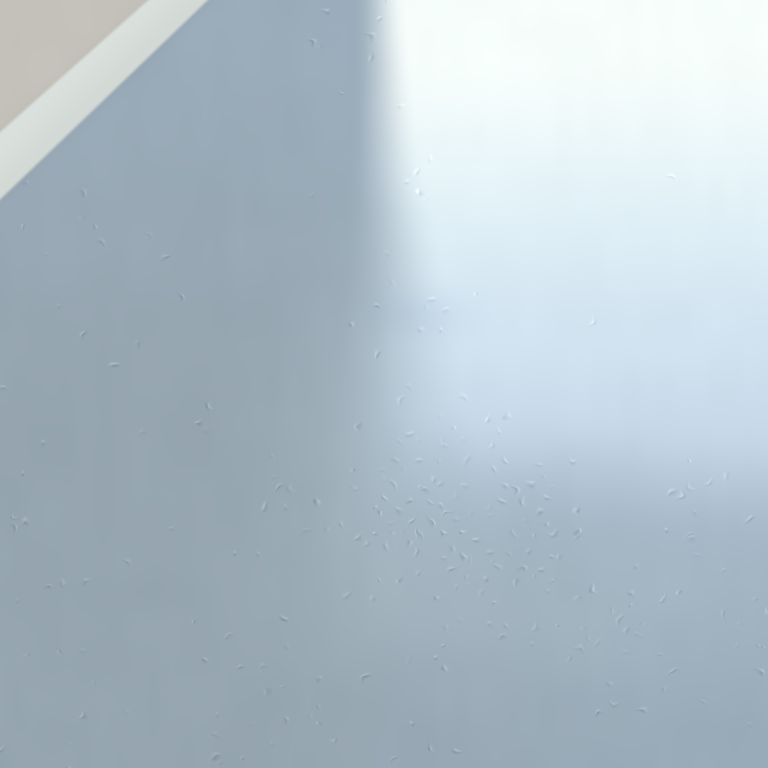
Give the GLSL for this texture, as a three.js fragment shader.

```glsl
// A blue-grey glossy wall with a soft window reflection at the upper right,
// a pale trim strip across the upper left corner and faint embossed flaws.
// Built from height gradients, smooth masks, value noise and hashed grid arcs.
#define WALL_COOL vec3(0.610, 0.678, 0.738)
#define WALL_GREY vec3(0.585, 0.645, 0.685)
#define TRIM_COLOR vec3(0.835, 0.860, 0.845)
#define CORNER_COLOR vec3(0.765, 0.757, 0.728)
#define GLOW_LEFT 0.495
#define GLOW_BOTTOM 0.42
#define FLAW_GRID 34.0
#define FLAW_LAYERS 3
#define FLAW_STRENGTH 0.10
#define GRAIN 0.008
#define EDGE 0.0045

varying vec2 vUv;

float hash(vec2 p) {
  vec3 q = fract(vec3(p.xyx) * 0.1031);
  q += dot(q, q.yzx + 33.33);
  return fract((q.x + q.y) * q.z);
}

float noise(vec2 p) {
  vec2 i = floor(p), f = fract(p);
  f = f * f * (3.0 - 2.0 * f);
  return mix(mix(hash(i), hash(i + vec2(1.0, 0.0)), f.x),
             mix(hash(i + vec2(0.0, 1.0)), hash(i + 1.0), f.x), f.y);
}

float blob(vec2 p, vec2 center, vec2 radius) {
  vec2 d = (p - center) / radius;
  return exp(-dot(d, d));
}

// Reflected light, from blue haze below to near white above
vec3 glowColor(float y) {
  vec3 c = mix(vec3(0.69, 0.76, 0.83), vec3(0.77, 0.84, 0.902), smoothstep(0.25, 0.45, y));
  c = mix(c, vec3(0.825, 0.893, 0.945), smoothstep(0.38, 0.60, y));
  c = mix(c, vec3(0.885, 0.945, 0.970), smoothstep(0.55, 0.76, y));
  return mix(c, vec3(0.965, 0.995, 0.987), smoothstep(0.70, 0.93, y));
}

// The left side is tight at the top and spreads out downwards
float glowMask(vec2 p) {
  float drop = 1.0 - p.y;
  float wobble = (noise(p * 6.0) - 0.5) * 0.03;
  float width = 0.034 + 0.05 * drop + 0.15 * drop * drop;
  float center = GLOW_LEFT + 0.045 * drop + wobble * drop;
  float side = smoothstep(center - width, center + width, p.x);
  float base = GLOW_BOTTOM - 0.10 * p.x + wobble;
  return side * smoothstep(base - 0.14, base + 0.12, p.y);
}

// Where the flaws gather
float flawDensity(vec2 p) {
  float patches = smoothstep(0.25, 0.75, noise(p * 11.0 + 4.0));
  float clear = smoothstep(0.48, 0.56, p.x) * smoothstep(0.42, 0.52, p.y);
  return 0.11 * patches * (1.0 - clear)
       + (0.3 + patches) * (0.50 * blob(p, vec2(0.75, 0.27), vec2(0.22, 0.09))
       + 0.50 * blob(p, vec2(0.58, 0.37), vec2(0.14, 0.07)))
       + 0.40 * blob(p, vec2(0.56, 0.59), vec2(0.05, 0.025))
       + 0.40 * blob(p, vec2(0.545, 0.745), vec2(0.02, 0.03));
}

// Short, ragged ridges, lit on one flank and shaded on the other
float flaws(vec2 p) {
  float relief = 0.0;
  vec2 warp = vec2(noise(p * 110.0), noise(p * 110.0 + 37.0)) - 0.5;
  for (int i = 0; i < FLAW_LAYERS; i++) {
    float layer = float(i);
    vec2 shift = layer * vec2(17.37, 9.61);
    vec2 g = p * FLAW_GRID + shift;
    vec2 id = floor(g) + layer * 71.0;
    vec2 jitter = vec2(hash(id + 3.1), hash(id + 8.7));
    vec2 d = fract(g) - mix(vec2(0.36), vec2(0.64), jitter) + 0.20 * warp;
    float angle = 6.2832 * hash(id + 15.3);
    float c = cos(angle), s = sin(angle);
    vec2 q = vec2(c * d.x + s * d.y, c * d.y - s * d.x);
    float size = mix(0.06, 0.20, hash(id + 21.9));
    float h = q.y - (hash(id + 29.2) - 0.3) * 4.0 * q.x * q.x;
    float along = exp(-q.x * q.x / (size * size));
    along *= 1.0 - smoothstep(0.25, 0.36, length(d));
    float light = exp(-pow((h - 0.04) / 0.06, 2.0));
    float shade = exp(-pow((h + 0.06) / 0.075, 2.0));
    float flip = c < 0.0 ? -1.0 : 1.0;
    vec2 cell = (floor(g) + 0.5 - shift) / FLAW_GRID;
    float present = step(hash(id + 40.6), flawDensity(cell));
    float strength = mix(0.2, 1.0, hash(id + 52.4));
    relief += present * along * strength * flip * (light - 0.75 * shade);
  }
  return relief;
}

void main() {
  vec2 p = vUv;

  // Wall: cooler towards the top and the right
  float cool = smoothstep(0.40, 1.0, p.y) * 0.8 + 0.7 * smoothstep(0.25, 0.9, p.x);
  vec3 color = mix(WALL_GREY, WALL_COOL, clamp(cool, 0.0, 1.0));
  color += vec3(0.05, 0.055, 0.055) * blob(p, vec2(0.52, 0.42), vec2(0.14, 0.22));
  color += vec3(0.04, 0.042, 0.04) * blob(p, vec2(0.80, 0.22), vec2(0.34, 0.11));

  // Window reflection and its smudge
  color = mix(color, glowColor(p.y), glowMask(p));
  color -= vec3(0.035, 0.027, 0.02) * blob(p, vec2(0.56, 0.59), vec2(0.06, 0.03));

  // Surface detail
  float grain = noise(p * vec2(45.0, 12.0)) + noise(p * vec2(16.0, 22.0)) - 1.0;
  color += GRAIN * grain + FLAW_STRENGTH * flaws(p);

  // Trim strip and the corner beyond it
  float trim = p.y - 0.740 - 0.960 * p.x;
  float corner = p.y - 0.828 - 0.891 * p.x;
  color *= 1.0 - 0.03 * exp(-abs(trim) / 0.008);
  vec3 trimColor = TRIM_COLOR + 0.03 * smoothstep(0.0, 0.08, trim) - 0.01;
  color = mix(color, trimColor, smoothstep(-EDGE, EDGE, trim));
  vec3 beyond = CORNER_COLOR + 0.008 * grain - 0.02 * exp(-abs(corner) / 0.006);
  color = mix(color, beyond, smoothstep(-EDGE, EDGE, corner));

  gl_FragColor = vec4(clamp(color, 0.0, 1.0), 1.0);
}
```
